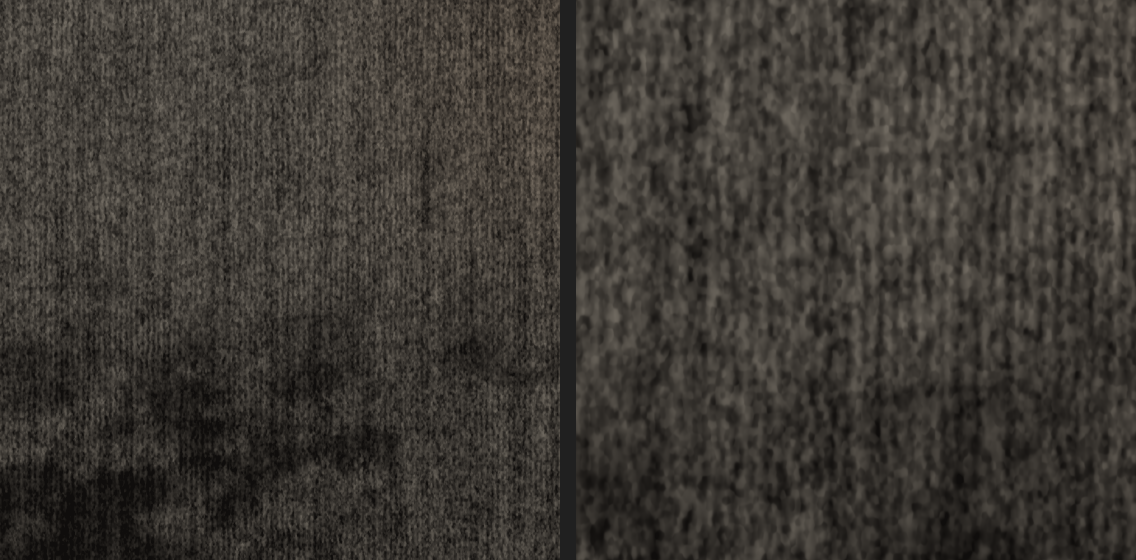
Left, the full canvas; right, a detail of the centre.
Give the GLSL for this texture, as a WebGL 2 fragment shader.

```glsl
#version 300 es
precision highp float;
// Dark brushed velvet: fine upright ribs of short tufts, shaded by crushed pile.
// Soft cellular noise at several scales gives tufts, streaks and shadow patches;
// a vertical light falloff and a few thin creases complete the cloth.

#define RIBS 104.0
#define RIB_DEPTH 0.15
#define TUFT_CONTRAST 0.68
#define FIBRE_CONTRAST 0.58
#define STREAK_CONTRAST 0.32
#define CRUSH_DEPTH 0.36
#define CREASES 6
#define CREASE_DEPTH 0.32
#define TONE_TOP 0.69
#define TONE_BOTTOM 0.37
#define SHADOW_COLOR vec3(0.11, 0.10, 0.09)
#define SHEEN_COLOR vec3(0.36, 0.34, 0.31)

uniform vec2 u_resolution;
out vec4 fragColor;

const float TAU = 6.2831853;

vec3 hash3(vec2 cell) {
  vec3 h = fract(cell.xyx * vec3(0.1031, 0.1030, 0.0973));
  h += dot(h, h.yxz + 33.33);
  return fract((h.xxy + h.yzz) * h.zyx);
}

// Cellular noise: random cell tones blended by distance, centred on zero.
float softCells(vec2 p) {
  vec2 base = floor(p);
  float tone = 0.0;
  float total = 0.0;
  for (int y = -1; y <= 1; y++) {
    for (int x = -1; x <= 1; x++) {
      vec2 cell = base + vec2(x, y);
      vec3 rnd = hash3(cell);
      vec2 d = cell + 0.15 + 0.7 * rnd.xy - p;
      float weight = exp(-4.5 * dot(d, d));
      tone += weight * rnd.z;
      total += weight;
    }
  }
  return tone / total - 0.5;
}

// Ragged patches where the pile is pressed flat, rising to the right.
float crushField(vec2 p) {
  vec2 q = p + 0.012 * sin(p.yx * vec2(23.0, 17.0) + vec2(0.7, 2.1));
  q.y -= 0.35 * q.x;
  return 0.54 * softCells(q * vec2(4.0, 6.0) + 11.0)
       + 0.36 * softCells(q * vec2(10.0, 14.0) + 37.0)
       + 0.26 * softCells(p * vec2(25.0, 32.0) + 71.0);
}

// Thin upright folds, each with its own place, height and wander.
float creaseShade(vec2 p) {
  float shade = 0.0;
  for (int i = 0; i < CREASES; i++) {
    vec3 rnd = hash3(vec2(float(i) + 3.0, 19.0));
    float center = (float(i) + 0.15 + 0.7 * rnd.x) / float(CREASES);
    float wander = 0.003 * sin(p.y * 19.0 + TAU * rnd.y);
    float dx = (p.x - center - wander) / mix(0.004, 0.009, rnd.z);
    float dy = (p.y - mix(0.15, 0.65, rnd.y)) / mix(0.12, 0.30, rnd.x);
    shade += exp(-dx * dx - dy * dy) * mix(0.6, 1.0, rnd.z);
  }
  return shade;
}

void main() {
  vec2 p = gl_FragCoord.xy / u_resolution;

  // Broad light and crushed shadows, strongest low down
  float field = crushField(p);
  float low = 1.0 - smoothstep(0.12, 0.80, p.y);
  float crush = low * (1.0 - smoothstep(-0.22, 0.08, field));
  float tone = mix(TONE_BOTTOM, TONE_TOP, smoothstep(0.0, 0.85, p.y));
  tone += field * mix(0.16, 0.34, low) - CRUSH_DEPTH * crush;

  // Long upright streaks and horizontal brushing
  tone += STREAK_CONTRAST * softCells(p * vec2(85.0, 6.0) + 5.0);
  tone += 0.14 * softCells(p * vec2(7.0, 38.0) + 53.0);
  float broken = 0.8 + softCells(p * vec2(30.0, 24.0) + 91.0);
  tone -= CREASE_DEPTH * broken * creaseShade(p);

  // Ribs, tufts and single fibres, muted in the shadows
  float sway = 0.35 * softCells(p * vec2(24.0, 40.0) + 29.0);
  float across = p.x * RIBS + sway;
  float rib = cos(TAU * across) * (0.8 + softCells(p * vec2(12.0, 9.0)));
  float tuft = softCells(vec2(across * 2.0, p.y * 125.0) + 13.0);
  float fibre = softCells(p * vec2(360.0, 240.0) + 47.0);
  float pile = RIB_DEPTH * rib + TUFT_CONTRAST * tuft + FIBRE_CONTRAST * fibre;
  tone += pile * (1.0 - 0.4 * crush);

  // Grey-brown ramp, slightly warmer toward the upper right
  tone = clamp(tone, -0.2, 1.3);
  vec3 color = mix(SHADOW_COLOR, SHEEN_COLOR, tone);
  float warmth = smoothstep(0.4, 1.0, p.x) * smoothstep(0.2, 0.9, p.y);
  color *= mix(vec3(1.0), vec3(1.03, 0.99, 0.96), warmth);
  fragColor = vec4(color, 1.0);
}
```
